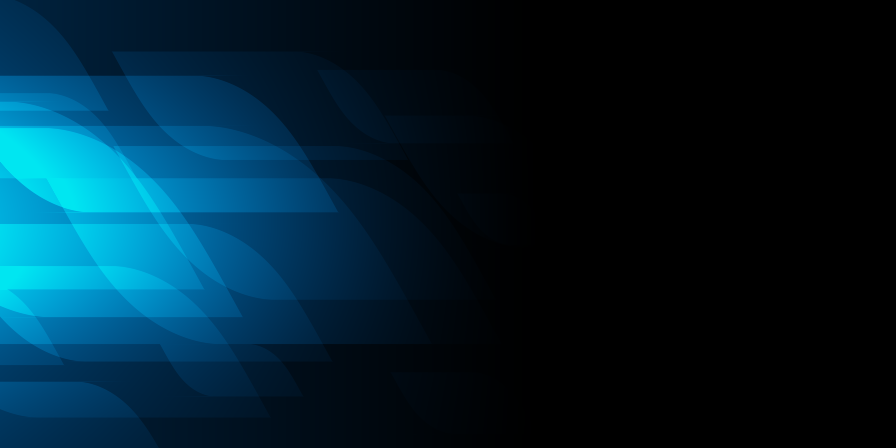
A Shadertoy shader for this background:

```glsl
#define SLANT 0.55
#define ROUNDING 0.5
#define BAND_LENGTH 0.872
#define FADE_END 1.21
#define LEAF_LIGHT 0.17
#define BASE_LIGHT 0.14
#define GLOW_HEIGHT 0.505
#define GLOW_SPREAD 0.44

// Long bands entering from the left: right tip, top, bottom, gain
const vec4 BANDS[9] = vec4[9](
    vec4(0.755, 0.831, 0.526, 1.6),
    vec4(0.742, 0.500, 0.193, 1.0),
    vec4(0.456, 0.773, 0.354, 1.0),
    vec4(0.542, 0.714, 0.292, 1.2),
    vec4(0.604, 0.406, 0.068, 0.9),
    vec4(0.305, 0.792, 0.602, 0.7),
    vec4(0.242, 1.013, 0.753, 0.9),
    vec4(0.143, 0.380, 0.185, 0.7),
    vec4(0.388, 0.148, -0.06, 1.2));

// Free leaves: left tip, right tip, top, bottom
const vec4 LEAVES[9] = vec4[9](
    vec4(0.250, 0.911, 0.885, 0.643),
    vec4(0.253, 1.107, 0.674, 0.331),
    vec4(0.104, 1.120, 0.602, 0.232),
    vec4(-0.50, 0.964, 0.719, 0.232),
    vec4(0.357, 0.677, 0.232, 0.115),
    vec4(0.708, 1.146, 0.844, 0.680),
    vec4(0.859, 1.350, 0.742, 0.448),
    vec4(1.021, 1.240, 0.568, 0.453),
    vec4(0.872, 1.200, 0.169, 0.031));

// Approximate distance inside a side that starts slanted and bends flat
float sideDistance(float inset, float rise, float height) {
    float w = clamp(rise / height, 0.0, 1.0);
    float root = sqrt(max(1.0 - w * w * w * w, 1e-4));
    float edge = SLANT * w + ROUNDING * (1.0 - root);
    float slope = SLANT + 2.0 * ROUNDING * w * w * w / root;
    return (inset - height * edge) / sqrt(1.0 + slope * slope);
}

// Coverage of a leaf with sharp top left and bottom right tips
float leafMask(vec2 p, vec4 leaf, float pixel) {
    float height = leaf.z - leaf.w;
    float above = p.y - leaf.w;
    float below = leaf.z - p.y;
    float right = sideDistance(leaf.y - p.x, above, height);
    float left = sideDistance(p.x - leaf.x, below, height);
    float inside = min(min(above, below), min(left, right));
    return smoothstep(-0.6 * pixel, 0.6 * pixel, inside);
}

// Black through deep blue to cyan
vec3 blueRamp(float light) {
    float t = clamp(light, 0.0, 0.9);
    return vec3(0.0, t, t * (1.95 - t));
}

void mainImage(out vec4 fragColor, in vec2 fragCoord) {
    vec2 p = fragCoord / iResolution.y;
    float pixel = 1.0 / iResolution.y;

    // Overlapping layers add up
    float layers = 0.0;
    for (int i = 0; i < 9; i++) {
        vec4 band = BANDS[i];
        vec4 bounds = vec4(band.x - BAND_LENGTH, band.xyz);
        layers += band.w * leafMask(p, bounds, pixel);
        layers += leafMask(p, LEAVES[i], pixel);
    }

    // Light fades to the right and away from the glow height
    float fade = max(1.0 - p.x / FADE_END, 0.0);
    float offset = (p.y - GLOW_HEIGHT) / GLOW_SPREAD;
    float glow = exp(-offset * offset);
    float light = BASE_LIGHT * pow(fade, 1.3)
                + LEAF_LIGHT * pow(fade, 1.5) * glow * layers;

    fragColor = vec4(blueRamp(light), 1.0);
}
```
